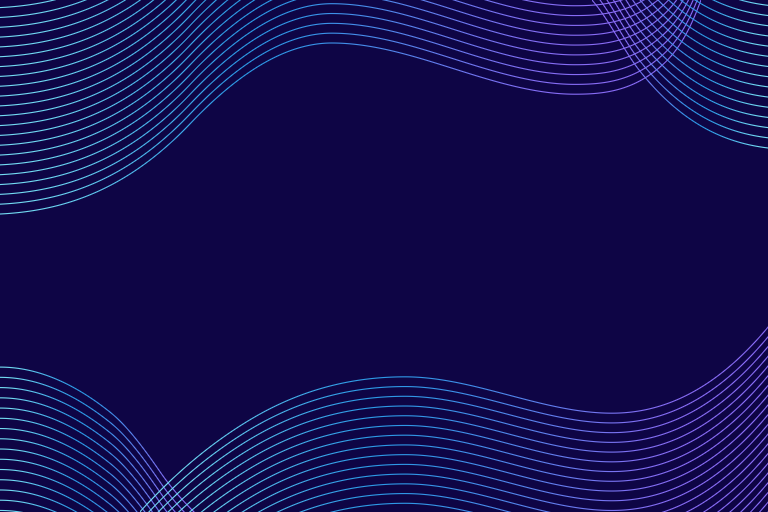
Give the GLSL for this background, as a WebGL 1 fragment shader.

```glsl
precision highp float;
uniform vec2 u_resolution;

#define ASPECT 1.5
#define LINE_WIDTH 0.0022
#define TOP_GAP 0.0192
#define RIGHT_GAP 0.0199
#define LEFT_GAP 0.0200
#define BOTTOM_GAP 0.0190
#define NAVY vec3(0.055, 0.020, 0.270)
#define ICE vec3(0.45, 0.86, 0.95)
#define AZURE vec3(0.17, 0.60, 0.90)
#define VIOLET vec3(0.53, 0.42, 0.96)

// Cubic span between two knots (x, y, slope); returns height and slope.
vec2 span(float x, vec3 a, vec3 b) {
  float w = b.x - a.x;
  float t = (x - a.x) / w;
  float rise = b.y - a.y;
  float c2 = 3.0 * rise - w * (2.0 * a.z + b.z);
  float c3 = w * (a.z + b.z) - 2.0 * rise;
  float y = a.y + t * (w * a.z + t * (c2 + t * c3));
  return vec2(y, a.z + t * (2.0 * c2 + 3.0 * c3 * t) / w);
}

vec2 topWave(float x) {
  vec3 a = vec3(0.0, 0.582, 0.05);
  vec3 b = vec3(0.371, 0.758, 1.05);
  vec3 c = vec3(0.648, 0.916, 0.0);
  vec3 d = vec3(1.123, 0.816, 0.0);
  vec3 e = vec3(1.289, 0.869, 0.85);
  vec3 f = vec3(1.369, 1.0, 2.8);
  if (x < b.x) return span(x, a, b);
  if (x < c.x) return span(x, b, c);
  if (x < d.x) return span(x, c, d);
  if (x < e.x) return span(x, d, e);
  return span(x, e, f);
}

vec2 rightWave(float x) {
  vec3 a = vec3(1.156, 1.0, -1.1);
  vec3 b = vec3(1.25, 0.861, -1.25);
  vec3 c = vec3(1.5, 0.711, -0.12);
  if (x < b.x) return span(x, a, b);
  return span(x, b, c);
}

vec2 leftWave(float x) {
  vec3 a = vec3(0.0, 0.283, 0.0);
  vec3 b = vec3(0.215, 0.195, -0.8);
  vec3 c = vec3(0.313, 0.078, -1.45);
  vec3 d = vec3(0.383, -0.004, -1.0);
  if (x < b.x) return span(x, a, b);
  if (x < c.x) return span(x, b, c);
  return span(x, c, d);
}

vec2 bottomWave(float x) {
  vec3 a = vec3(0.273, 0.0, 1.1);
  vec3 b = vec3(0.488, 0.18, 0.6);
  vec3 c = vec3(0.791, 0.264, 0.0);
  vec3 d = vec3(1.195, 0.193, 0.0);
  vec3 e = vec3(1.5, 0.361, 1.2);
  if (x < b.x) return span(x, a, b);
  if (x < c.x) return span(x, b, c);
  if (x < d.x) return span(x, c, d);
  return span(x, d, e);
}

// Coverage of copies of a wave stacked in one vertical direction.
float stack(float y, vec2 wave, float direction, float gap) {
  float offset = (y - wave.x) * direction;
  float row = max(floor(offset / gap + 0.5), 0.0);
  float dist = abs(offset - row * gap) / sqrt(1.0 + wave.y * wave.y);
  float pixel = 1.0 / u_resolution.y;
  float inner = max(dist - 0.5 * LINE_WIDTH, -0.5 * pixel);
  float outer = min(dist + 0.5 * LINE_WIDTH, 0.5 * pixel);
  return clamp((outer - inner) / pixel, 0.0, 1.0);
}

// Line colour from the pale end to the violet end.
vec3 tint(float t) {
  vec3 cool = mix(ICE, AZURE, smoothstep(0.0, 0.45, t));
  return mix(cool, VIOLET, smoothstep(0.4, 1.0, t));
}

void main() {
  vec2 p = gl_FragCoord.xy / u_resolution * vec2(ASPECT, 1.0);

  float top = stack(p.y, topWave(p.x), 1.0, TOP_GAP) * step(p.x, 1.369);
  float right = stack(p.y, rightWave(p.x), 1.0, RIGHT_GAP) * step(1.156, p.x);
  float left = stack(p.y, leftWave(p.x), -1.0, LEFT_GAP) * step(p.x, 0.383);
  float bottom = stack(p.y, bottomWave(p.x), -1.0, BOTTOM_GAP) * step(0.273, p.x);

  // Layer the four ribbons over the backdrop.
  vec3 color = NAVY;
  color = mix(color, tint(p.x / 1.15), top);
  color = mix(color, tint((1.5 - p.x) / 0.3), right);
  color = mix(color, tint(p.x / 0.37), left);
  color = mix(color, tint((p.x - 0.27) / 1.1), bottom);
  gl_FragColor = vec4(color, 1.0);
}
```
